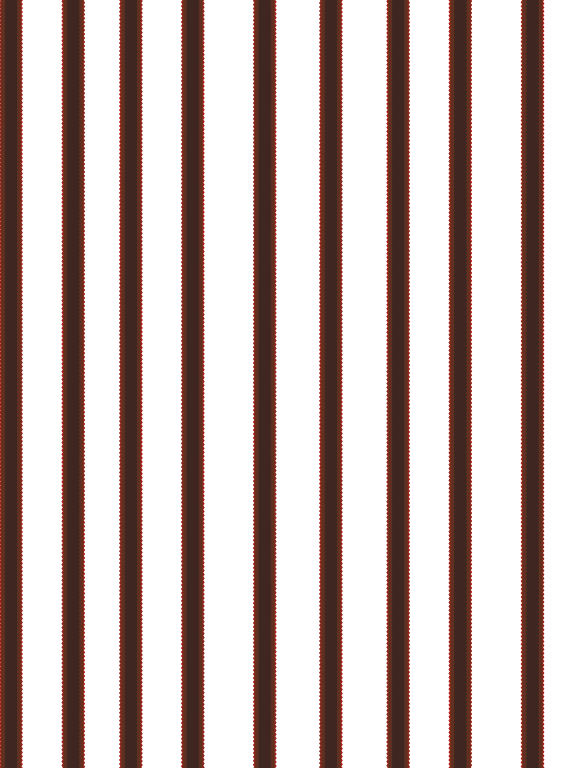
This pattern is drawn by a WebGL 2 fragment shader. Its source:

```glsl
#version 300 es
precision highp float;

uniform vec2 u_resolution;
out vec4 fragColor;

const float PI = 3.14159265;
const int STRIPES = 9;
const float TEETH = 195.0;         // scallops down the canvas height
const float HALF_WIDTH = 0.0193;   // all widths are fractions of the canvas width
const float CORE_WIDTH = 0.0106;

const vec3 PAPER = vec3(1.0);
const vec3 CORE = vec3(0.25, 0.15, 0.13);
const vec3 BROWN = vec3(0.37, 0.19, 0.13);
const vec3 RUST = vec3(0.49, 0.17, 0.11);
const vec3 RED = vec3(0.74, 0.09, 0.06);

// Even spacing bent by layered sines, which makes the gaps uneven
float stripeCentre(float index) {
    float a = index * PI / 8.0;
    float bend = -0.0170 * sin(a) - 0.0039 * sin(2.0 * a) - 0.0021 * sin(3.0 * a)
               + 0.0051 * sin(4.0 * a) + 0.0007 * sin(5.0 * a)
               + 0.0017 * sin(6.0 * a) - 0.0021 * sin(7.0 * a);
    return 0.0190 + 0.1124 * index + bend;
}

// Slow drift from 0 to 1 along one edge of a stripe
float edgeDrift(float y, float seed) {
    float waves = sin(y * 5.0 + seed * 2.4) + 0.6 * sin(y * 13.0 + seed * 4.1)
                + 0.4 * sin(y * 31.0 + seed * 1.7);
    return clamp(0.5 + 0.28 * waves, 0.0, 1.0);
}

// Fine scallops from -1 to 1
float scallop(float y, float phase) {
    return sin(2.0 * PI * TEETH * y + phase);
}

// Dark core, brown flanks, then a rust and red rim
vec3 stripeColour(float dist, float tooth, float redness, float pixel) {
    float soft = 0.6 * pixel;
    float core = CORE_WIDTH + 0.0006 * tooth;
    vec3 colour = mix(CORE, BROWN, smoothstep(core - soft, core + soft, dist));
    float stitch = 1.0 - smoothstep(0.0, 0.0016, abs(dist - 0.0138));
    colour = mix(colour, RUST, 0.22 * stitch * (0.5 + 0.5 * tooth));
    colour = mix(colour, RUST, smoothstep(0.0160 - soft, 0.0160 + soft, dist));
    float rim = smoothstep(0.0170, 0.0190, dist);
    return mix(colour, RED, rim * (0.35 + 0.65 * redness));
}

void main() {
    vec2 uv = gl_FragCoord.xy / u_resolution;
    float pixel = 1.0 / u_resolution.x;
    vec3 colour = PAPER;

    for (int i = 0; i < STRIPES; i++) {
        float index = float(i);
        float offset = uv.x - stripeCentre(index);
        float side = offset < 0.0 ? 0.0 : 1.0;
        float seed = 2.0 * index + side;
        float tooth = scallop(uv.y, seed * 1.9);
        float redness = edgeDrift(uv.y, seed);
        float dist = abs(offset);

        // Toothed outline
        float edge = HALF_WIDTH + 0.0009 * tooth;
        float cover = 1.0 - smoothstep(edge - 0.7 * pixel, edge + 0.7 * pixel, dist);
        colour = mix(colour, stripeColour(dist, tooth, redness, pixel), cover);
    }

    fragColor = vec4(colour, 1.0);
}
```
